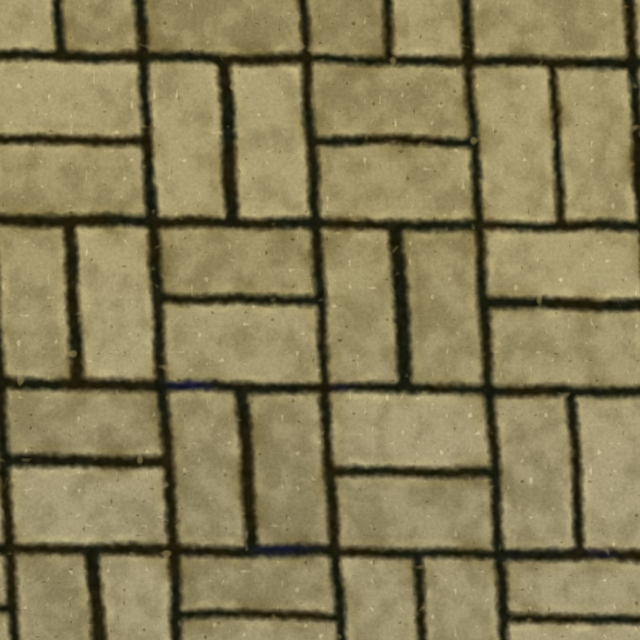
This texture is drawn by a WebGL 2 fragment shader. Its source:

```glsl
#version 300 es
precision highp float;
// Basket-weave paving: square cells hold two worn bricks each, turned by
// a checkerboard rule. Every brick is a rounded box with uneven insets;
// gradient noise bends the joints, roughens edges and mottles the stone.

uniform vec2 u_resolution;
out vec4 fragColor;

float hash(vec2 p) {
  vec3 q = fract(p.xyx * vec3(0.1031, 0.1030, 0.0973));
  q += dot(q, q.yzx + 33.33);
  return fract((q.x + q.y) * q.z);
}

vec2 gradient(vec2 p) {
  float angle = 6.2832 * hash(p);
  return vec2(cos(angle), sin(angle));
}

// Gradient noise, roughly -0.7 to 0.7
float noise(vec2 p) {
  vec2 i = floor(p), f = fract(p);
  vec2 w = f * f * f * (f * (f * 6.0 - 15.0) + 10.0);
  vec2 e = vec2(0.0, 1.0);
  float low = mix(dot(gradient(i), f), dot(gradient(i + e.yx), f - e.yx), w.x);
  float high = mix(dot(gradient(i + e), f - e), dot(gradient(i + 1.0), f - 1.0), w.x);
  return mix(low, high, w.y);
}

float fbm(vec2 p) {
  float sum = 0.0, amp = 0.6;
  for (int k = 0; k < 4; k++) {
    sum += amp * noise(p);
    p = mat2(1.6, 1.2, -1.2, 1.6) * p + 7.3;
    amp *= 0.55;
  }
  return sum;
}

float roundedBox(vec2 p, vec2 halfSize, float radius) {
  vec2 q = abs(p) - halfSize + radius;
  return length(max(q, 0.0)) + min(max(q.x, q.y), 0.0) - radius;
}

// Signed distance to the brick at grid point g; id receives a brick number
float brickDistance(vec2 g, out vec2 id) {
  vec2 cell = floor(g), f = fract(g);
  bool upright = mod(cell.x + cell.y, 2.0) > 0.5;
  if (upright) f = f.yx;

  float split = 0.49 + 0.05 * (hash(cell + 71.0) - 0.5);
  if (cell.y > 2.5 && !upright) split -= 0.1;
  float side = step(split, f.y);
  id = cell * vec2(1.0, 2.0) + vec2(40.0, 60.0 + side);

  // Outer insets vary per brick, the middle joint per cell
  float inset = 0.015 + 0.011 * hash(id + 5.0);
  float middle = 0.013 + 0.022 * hash(cell + 23.0);
  vec2 lo = vec2(inset, mix(inset, split + middle, side));
  vec2 hi = vec2(1.0 - inset, mix(split - middle, 1.0 - inset, side));
  return roundedBox(f - 0.5 * (lo + hi), 0.5 * (hi - lo), 0.035);
}

void main() {
  vec2 p = gl_FragCoord.xy / u_resolution.y;
  float down = 1.0 - p.y;

  // Slightly sheared grid, just under four cells each way
  vec2 g = vec2((p.x - 0.473 - 0.06 * down) / 0.255,
                (down - 0.093 - 0.012 * (p.x - 0.5)) / 0.2565);
  g += 0.022 * vec2(noise(p * 9.0 + 3.0), noise(p * 9.0 + 31.0));
  g += 0.012 * vec2(noise(p * 55.0 + 12.0), noise(p * 55.0 + 47.0));

  vec2 id;
  float d = brickDistance(g, id);
  d += 0.009 * noise(p * 110.0);

  // Stone face: broad stains, mottling and fine grain
  float tone = hash(id);
  float mottle = fbm(p * 22.0 + tone * 19.0);
  float stain = noise(p * 7.0 + tone * 5.0);
  float grain = noise(p * 150.0) + 0.6 * noise(p * 260.0);
  vec3 stone = mix(vec3(0.57, 0.52, 0.355), vec3(0.655, 0.605, 0.435),
                   smoothstep(-0.35, 0.3, mottle + 0.35 * stain + 0.3 * (tone - 0.4)));
  stone += 0.035 * grain + 0.05 * (tone - 0.5);
  stone += vec3(-0.012, -0.004, 0.022) * smoothstep(0.35, 0.8, down);

  // Pale grit and small dark pits
  float grit = smoothstep(0.38, 0.6, noise(p * vec2(85.0, 70.0) + 17.0));
  float pits = smoothstep(0.4, 0.62, noise(p * 95.0 + 53.0));
  stone += vec3(0.13, 0.125, 0.11) * grit - 0.12 * pits;

  // Worn light rim, then grime toward the joint
  float rim = smoothstep(-0.085, -0.045, d) * smoothstep(-0.012, -0.04, d);
  stone += vec3(0.055, 0.05, 0.03) * rim * (0.6 + 1.4 * noise(p * 40.0 + 9.0));
  float grime = smoothstep(-0.13, -0.01, d) * smoothstep(-0.1, 0.4, noise(p * 14.0 + 81.0));
  stone *= 1.0 - vec3(0.17, 0.19, 0.27) * grime;

  // Joint soil, brown to green, bluish in places along the lower rows
  vec3 soil = mix(vec3(0.13, 0.105, 0.035), vec3(0.09, 0.1, 0.05),
                  smoothstep(-0.3, 0.3, noise(p * 12.0 + 25.0)));
  float nearRow = smoothstep(0.06, 0.01, abs(fract(g.y + 0.5) - 0.5));
  float blue = nearRow * smoothstep(0.05, 0.4, noise(p * 8.0 + 66.0)) * step(0.5, down);
  soil = mix(soil, vec3(0.1, 0.1, 0.2), blue);
  soil += 0.05 * noise(p * 75.0 + 5.0);

  // Loose crumbs lodged in the joints
  float crumbs = smoothstep(0.36, 0.6, noise(p * 48.0 + 91.0));
  soil = mix(soil, vec3(0.5, 0.45, 0.3), 0.75 * crumbs);

  vec3 color = mix(stone, soil, smoothstep(-0.037, 0.016, d));
  fragColor = vec4(clamp(color, 0.0, 1.0), 1.0);
}
```
